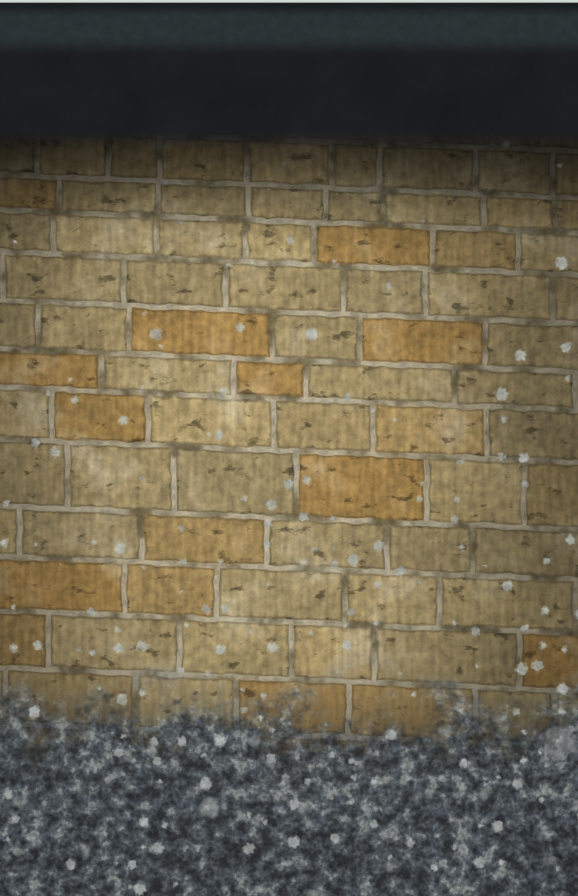
Give the GLSL for this texture, as a Shadertoy shader.

```glsl
// Weathered ashlar wall: sloping courses of irregular tan blocks under dark eaves,
// with a lichen-crusted grey base. Blocks come from a course list with jittered
// joints; tool marks, stains and crust from gradient noise; lichen from cell loops.

#define SLOPE 0.04          // fall of the courses to the right
#define BLOCK_WIDTH 0.128   // mean length of a large block
#define JOINT_JITTER 0.42   // variation of block length
#define MORTAR 0.0030       // half width of a joint
#define TOOLING 0.14        // strength of the vertical chisel marks
#define EAVES_END 0.155     // depth of the dark eaves
#define BASE_START 0.795    // depth where the crust takes over

const vec3 TAN = vec3(0.62, 0.55, 0.39);
const vec3 OCHRE = vec3(0.58, 0.45, 0.25);
const vec3 BROWN = vec3(0.45, 0.41, 0.31);
const vec3 LIME = vec3(0.68, 0.65, 0.57);
const vec3 SLATE = vec3(0.31, 0.34, 0.37);
const vec3 LICHEN = vec3(0.72, 0.74, 0.73);
const vec3 SOOT = vec3(0.15, 0.16, 0.18);

// Course edges, measured down from the top of the canvas
const float COURSE[16] = float[16](-0.1, 0.156, 0.208, 0.247, 0.294, 0.348, 0.402,
    0.445, 0.503, 0.578, 0.634, 0.694, 0.758, 0.820, 0.900, 1.1);

float hash(vec2 p) {
    vec3 q = fract(vec3(p.xyx) * 0.1031);
    q += dot(q, q.yzx + 33.33);
    return fract((q.x + q.y) * q.z);
}

vec2 gradient(vec2 cell) {
    float a = 6.2832 * hash(cell);
    return vec2(cos(a), sin(a));
}

float noise(vec2 p) {
    vec2 i = floor(p), f = p - i, e = vec2(0, 1);
    vec2 u = f * f * f * (f * (f * 6.0 - 15.0) + 10.0);
    return mix(mix(dot(gradient(i), f), dot(gradient(i + e.yx), f - e.yx), u.x),
               mix(dot(gradient(i + e), f - e), dot(gradient(i + 1.0), f - 1.0), u.x), u.y);
}

float fbm(vec2 p) {
    float sum = 0.0, amp = 0.7;
    for (int i = 0; i < 4; i++) {
        sum += amp * noise(p);
        p = mat2(1.6, 1.2, -1.2, 1.6) * p + 7.3;
        amp *= 0.55;
    }
    return sum;
}

float jointAt(float i, float row) {
    return i + JOINT_JITTER * (hash(vec2(i + 40.0, row * 7.0 + 3.0)) - 0.5);
}

// Distances to the nearest joint (x) and bed (y), then block number and row
vec4 masonry(vec2 p) {
    int r = 0;
    for (int i = 1; i < 15; i++) if (p.y >= COURSE[i]) r = i;
    float row = float(r);
    float width = BLOCK_WIDTH * mix(0.64, 1.0, smoothstep(1.0, 5.0, row));
    float x = p.x / width + 0.5 * row + 0.35 * hash(vec2(row, 5.0));
    float id = floor(x);
    if (x < jointAt(id, row)) id -= 1.0;
    else if (x > jointAt(id + 1.0, row)) id += 1.0;
    float dx = min(x - jointAt(id, row), jointAt(id + 1.0, row) - x) * width;
    float dy = min(p.y - COURSE[r], COURSE[r + 1] - p.y);
    return vec4(dx, dy, id, row);
}

// Scattered ragged discs, one possible per cell
float spots(vec2 p, float cells, float density, float px) {
    vec2 q = p * cells, home = floor(q);
    float cover = 0.0, ragged = 0.12 * noise(q * 6.0);
    for (int k = 0; k < 9; k++) {
        vec2 c = home + vec2(k % 3 - 1, k / 3 - 1);
        vec2 centre = c + 0.2 + 0.6 * vec2(hash(c + 11.0), hash(c + 37.0));
        float radius = mix(0.08, 0.30, pow(hash(c + 71.0), 2.0));
        float edge = 0.04 + px * cells;
        float disc = 1.0 - smoothstep(-edge, edge, length(q - centre) + ragged - radius);
        cover = max(cover, disc * step(hash(c + 93.0), density));
    }
    return cover;
}

void mainImage(out vec4 fragColor, in vec2 fragCoord) {
    float px = 1.0 / iResolution.y;
    vec2 uv = fragCoord / iResolution.xy;
    vec2 p = vec2(fragCoord.x * px, 1.0 - uv.y);
    float stain = fbm(p * 13.0), grain = fbm(p * 95.0);

    // Blocks: individual tints, chisel marks and pitting
    vec2 wobble = 0.0022 * vec2(noise(p * 45.0), noise(p * 45.0 + 19.0));
    vec4 m = masonry(p + wobble - vec2(0.0, SLOPE * (p.x - 0.32)));
    float tint = hash(m.zw + 60.0);
    vec3 col = mix(TAN, BROWN, 0.45 * hash(m.zw + 90.0));
    col = mix(col, OCHRE, 0.75 * smoothstep(0.72, 0.95, tint));
    col = mix(col, LIME, 0.5 * smoothstep(0.0, 0.6, stain));
    col *= 1.0 + TOOLING * noise(p * vec2(190.0, 28.0)) + 0.24 * grain + 0.15 * stain;
    col *= 1.0 - 0.35 * smoothstep(0.22, 0.5, fbm(p * vec2(38.0, 60.0) + 5.0));

    // Joints: shaded arris around pale, partly worn mortar
    float d = min(m.x, m.y) + 0.0018 * grain;
    float worn = smoothstep(-0.45, 0.15, fbm(p * 22.0 + 31.0));
    col *= 1.0 - 0.22 * (1.0 - smoothstep(MORTAR, MORTAR * 2.3, d));
    vec3 mortar = mix(BROWN * 0.85, LIME, worn) * (1.0 + 0.25 * grain);
    col = mix(col, mortar, 0.8 * (1.0 - smoothstep(MORTAR - px, MORTAR + px, d)));

    // Light: bright centre, dim corners
    float rim = length((uv - vec2(0.45, 0.50)) * vec2(0.85, 0.8));
    col *= mix(1.10, 0.68, smoothstep(0.12, 0.55, rim));

    // Base: soot and slate under pale crust, blocks barely showing
    float base = smoothstep(-0.045, 0.045, p.y - BASE_START + 0.07 * stain + 0.04 * grain);
    float crust = fbm(p * 65.0 + 13.0) + 0.35 * stain;
    vec3 ground = mix(SOOT, SLATE, smoothstep(-0.45, 0.2, crust));
    ground = mix(ground, LICHEN * 0.82, 0.75 * smoothstep(0.08, 0.42, crust));
    ground *= 1.0 + 0.4 * noise(p * 210.0);
    col = mix(col, mix(ground, col * vec3(0.7, 0.78, 0.9), 0.15), base);

    // Lichen: fine flecks everywhere, broad grey rosettes on the base
    float low = smoothstep(0.25, 0.85, p.y);
    float fleck = spots(p, 42.0, mix(0.05, 0.32, low), px);
    float rosette = spots(p + 0.013, 15.0, 0.45, px) * base;
    col = mix(col, LICHEN * (0.95 + 0.3 * grain), 0.75 * fleck);
    col = mix(col, LICHEN * (0.75 + 0.4 * grain), 0.6 * rosette);

    // Eaves: deep shadow fading down the wall, gutter band, bright top edge
    float lit = smoothstep(EAVES_END - 0.02, EAVES_END + 0.13, p.y);
    col *= mix(0.30, 1.0, lit);
    vec3 eaves = SOOT * (0.72 + 0.12 * stain);
    float gutter = smoothstep(0.004, 0.02, p.y) * (1.0 - smoothstep(0.04, 0.064, p.y));
    eaves = mix(eaves, vec3(0.17, 0.20, 0.21) * (1.0 + 0.12 * grain), gutter);
    col = mix(eaves, col, smoothstep(EAVES_END - 0.012, EAVES_END + 0.012, p.y));
    col = mix(vec3(0.82, 0.85, 0.83), col, smoothstep(0.003 - px, 0.003 + px, p.y));

    fragColor = vec4(clamp(col, 0.0, 1.0), 1.0);
}
```
